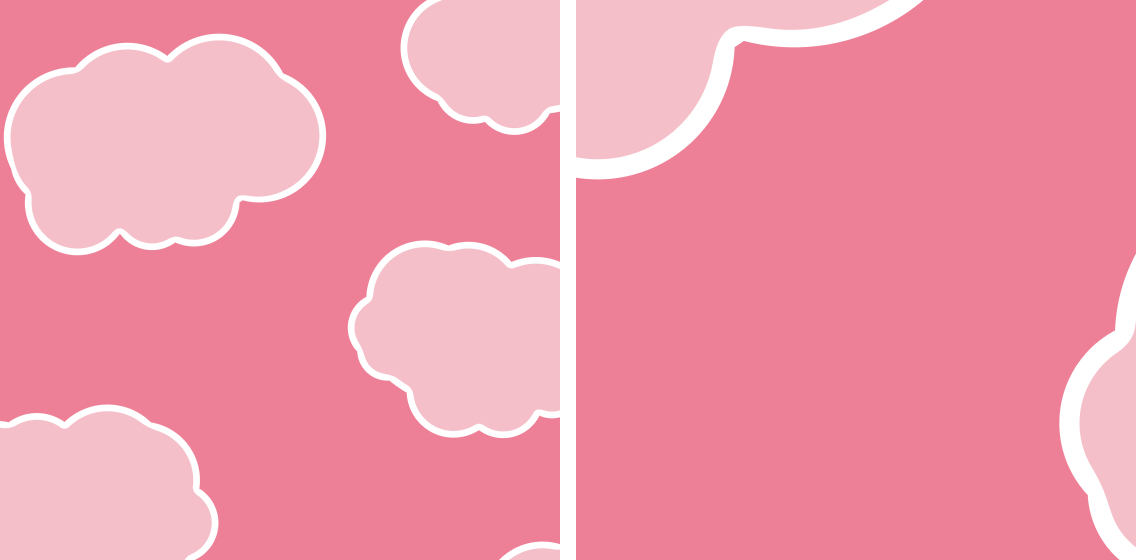
Left: the whole. Right: its middle third, enlarged.
Reproduce this pattern procedurally as a Shadertoy shader.

```glsl
// Puffy pale pink clouds with white outlines on a rose ground.

float hash(vec2 p) {
    return fract(sin(dot(p, vec2(127.1, 311.7))) * 43758.5);
}

float softMin(float a, float b, float k) {
    float h = max(k - abs(a - b), 0.0) / k;
    return min(a, b) - 0.25 * k * h * h;
}

float ellipse(vec2 p, vec2 radii) {
    float k = length(p / radii);
    return k * (k - 1.0) / max(length(p / (radii * radii)), 0.001);
}

// Cloud distance: x keeps the notches sharp, y rounds them.
vec2 cloud(vec2 p, vec2 id) {
    float tilt = -0.2 * cos(3.14159 * id.y);
    float size = 1.0 + 0.1 * id.y * (1.0 - id.x);
    p = mat2(cos(tilt), -sin(tilt), sin(tilt), cos(tilt)) * p / size;

    vec2 d = vec2(ellipse(p, vec2(0.2, 0.115)));
    for (float i = 0.0; i < 9.0; i++) {
        vec2 seed = id * 7.3 + vec2(i, 2.0 * i + 1.0);
        float angle = 6.28318 * (i + 0.6 * hash(seed)) / 9.0;
        vec2 center = vec2(0.17, 0.085) * vec2(cos(angle), sin(angle));
        // Puffs swell towards the top of the cloud.
        float radius = 0.035 + 0.05 * hash(seed + 4.7) + 0.018 * (1.0 + sin(angle));
        float puff = length(p - center) - radius;
        d = vec2(min(d.x, puff), softMin(d.y, puff, 0.012));
    }
    return d * size;
}

void mainImage(out vec4 fragColor, in vec2 fragCoord) {
    vec2 uv = fragCoord / iResolution.y;
    float pixel = 1.0 / iResolution.y;

    // Two staggered, slightly bent columns of clouds.
    vec2 d = vec2(1.0);
    for (float column = 0.0; column < 2.0; column++) {
        for (float row = -1.0; row < 2.0; row++) {
            vec2 center = vec2(0.15 + 0.7 * column + 0.13 * row * row,
                               0.09 + 0.29 * column + row * (0.63 - 0.09 * column));
            d = min(d, cloud(uv - center, vec2(column, row)));
        }
    }

    // Outline straddles the cloud edge.
    float halfLine = 0.006;
    float outline = clamp(0.5 - (d.x - halfLine) / pixel, 0.0, 1.0);
    float fill = clamp(0.5 - (d.y + halfLine) / pixel, 0.0, 1.0);

    vec3 rose = vec3(0.93, 0.50, 0.59);
    vec3 palePink = vec3(0.96, 0.75, 0.79);
    vec3 color = mix(rose, vec3(1.0), outline);
    color = mix(color, palePink, fill);
    fragColor = vec4(color, 1.0);
}
```
